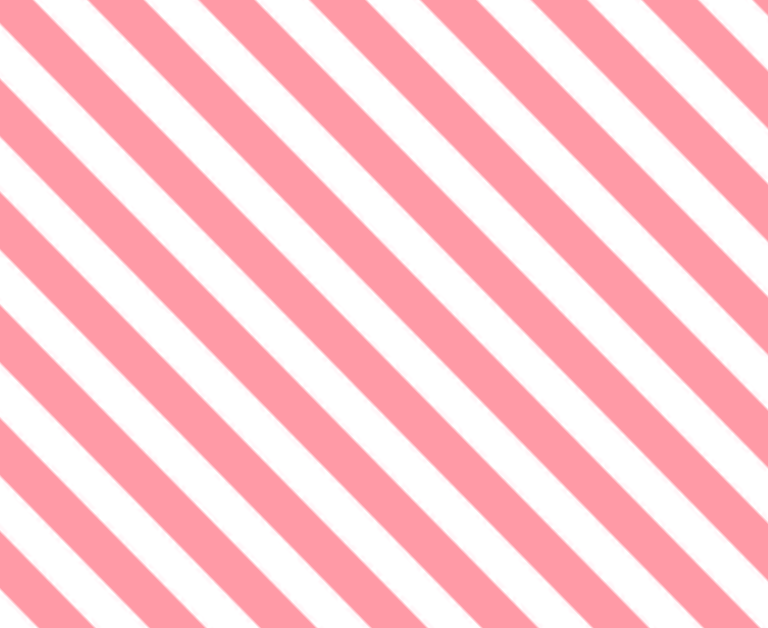
This pattern is drawn by a WebGL 1 fragment shader. Its source:

```glsl
precision highp float;

uniform vec2 u_resolution;

// Lengths are in canvas heights, measured from the top left corner
const vec3 PINK = vec3(1.0, 0.604, 0.651);
const vec3 WHITE = vec3(1.0);
const vec3 BLUSH = vec3(1.0, 0.968, 0.978);
const vec2 STRIPE_FREQ = vec2(5.666, 5.555); // stripes per height, across and down
const float STRIPE_CENTRE = 0.047;           // phase of a pink centre line
const float PINK_SHARE = 0.511;              // pink part of one period
const float EDGE_SOFTNESS = 0.0042;
const float BLUSH_REACH = 0.011;             // faint tint beside each stripe
const float BLUSH_GRAIN = 95.0;              // noise cells per height

vec2 gradientAt(vec2 cell) {
  vec3 h = fract(cell.xyx * vec3(0.1031, 0.1030, 0.0973));
  h += dot(h, h.yzx + 33.33);
  float angle = 6.2832 * fract((h.x + h.y) * h.z);
  return vec2(cos(angle), sin(angle));
}

float gradientNoise(vec2 p) {
  vec2 cell = floor(p);
  vec2 f = p - cell;
  vec2 blend = f * f * f * (f * (f * 6.0 - 15.0) + 10.0);
  float a = dot(gradientAt(cell), f);
  float b = dot(gradientAt(cell + vec2(1.0, 0.0)), f - vec2(1.0, 0.0));
  float c = dot(gradientAt(cell + vec2(0.0, 1.0)), f - vec2(0.0, 1.0));
  float d = dot(gradientAt(cell + vec2(1.0, 1.0)), f - vec2(1.0, 1.0));
  return mix(mix(a, b, blend.x), mix(c, d, blend.x), blend.y);
}

// Signed distance to the nearest stripe edge, negative inside the pink
float stripeDistance(vec2 p) {
  float phase = dot(p, vec2(STRIPE_FREQ.x, -STRIPE_FREQ.y));
  float offset = abs(fract(phase - STRIPE_CENTRE + 0.5) - 0.5);
  return (offset - 0.5 * PINK_SHARE) / length(STRIPE_FREQ);
}

void main() {
  float pixel = 1.0 / u_resolution.y;
  vec2 p = vec2(gl_FragCoord.x, u_resolution.y - gl_FragCoord.y) * pixel;
  float dist = stripeDistance(p);

  // Patchy tint on the white, fading away from the stripe
  float patches = smoothstep(-0.25, 0.2, gradientNoise(p * BLUSH_GRAIN));
  float near = 1.0 - smoothstep(0.5 * BLUSH_REACH, BLUSH_REACH, dist);
  vec3 color = mix(WHITE, BLUSH, near * patches);

  // Soft-edged stripe
  float width = max(EDGE_SOFTNESS, 1.2 * pixel);
  float pink = clamp(0.5 - dist / width, 0.0, 1.0);
  color = mix(color, PINK, pink);

  gl_FragColor = vec4(color, 1.0);
}
```
